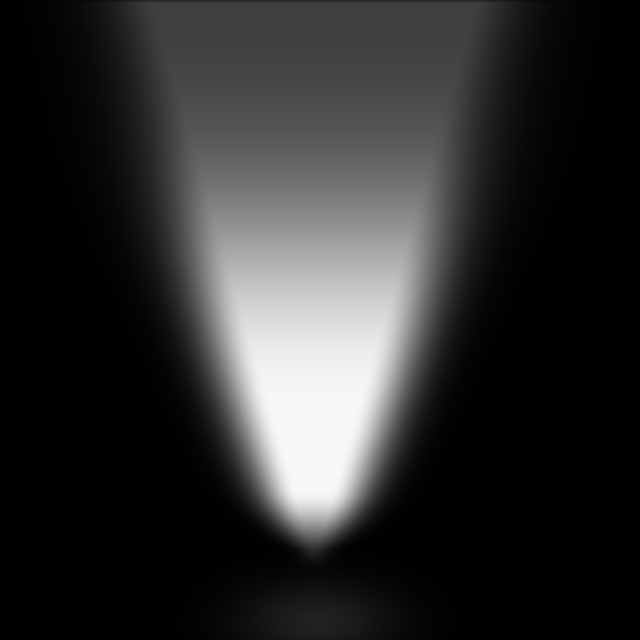
A Shadertoy shader for this background:

```glsl
const float AXIS_X = 0.491;         // centre line of the beam
const float TIP_Y = 0.141;          // lower end of the beam
const float CORE_SPREAD = 0.295;    // half width of the even core per unit of height
const vec2 HALF_CURVE = vec2(0.05, 0.074); // growth of the half-light outline
const float TIP_ROUNDING = 0.0004;
const vec2 TIP_FADE = vec2(-0.035, 0.095);
const float PEAK_LIGHT = 0.97;
const float FAR_LIGHT = 0.24;
const float FADE_START = 0.2;
const float FADE_LENGTH = 0.337;
const float FADE_POWER = 2.4;
const vec2 EDGE_POWER = vec2(1.9, 1.4);    // edge softness at tip and at top
const vec2 GLOW_CENTRE = vec2(0.495, 0.028);
const vec2 GLOW_RADIUS = vec2(0.12, 0.062);
const float GLOW_LIGHT = 0.13;
const float RIM_WIDTH = 0.005;
const float RIM_SHADE = 0.6;

// Light along the centre line, by height above the tip
float axisLight(float height) {
    float reach = max(height - FADE_START, 0.0) / FADE_LENGTH;
    float fade = exp(-pow(reach, FADE_POWER));
    return mix(FAR_LIGHT, PEAK_LIGHT, fade) * smoothstep(TIP_FADE.x, TIP_FADE.y, height);
}

// Even core with a soft falloff that halves at a curved outline
float sideFalloff(float offset, float height) {
    float h = max(height, 0.0);
    float core = CORE_SPREAD * h;
    float halfLight = sqrt(TIP_ROUNDING + h * (HALF_CURVE.x + HALF_CURVE.y * h));
    float distanceOut = max(abs(offset) - core, 0.0) / (halfLight - core);
    float power = mix(EDGE_POWER.x, EDGE_POWER.y, smoothstep(0.2, 0.7, h));
    return exp2(-pow(distanceOut, power));
}

// Faint pool of light below the tip
float floorGlow(vec2 uv) {
    vec2 p = (uv - GLOW_CENTRE) / GLOW_RADIUS;
    return GLOW_LIGHT * exp(-dot(p, p));
}

void mainImage(out vec4 fragColor, in vec2 fragCoord) {
    vec2 uv = fragCoord / iResolution.xy;
    float height = uv.y - TIP_Y;

    float light = axisLight(height) * sideFalloff(uv.x - AXIS_X, height);
    light += floorGlow(uv);

    // Thin shade along the top rim
    light *= mix(RIM_SHADE, 1.0, smoothstep(0.0, RIM_WIDTH, 1.0 - uv.y));

    fragColor = vec4(vec3(clamp(light, 0.0, 1.0)), 1.0);
}
```
